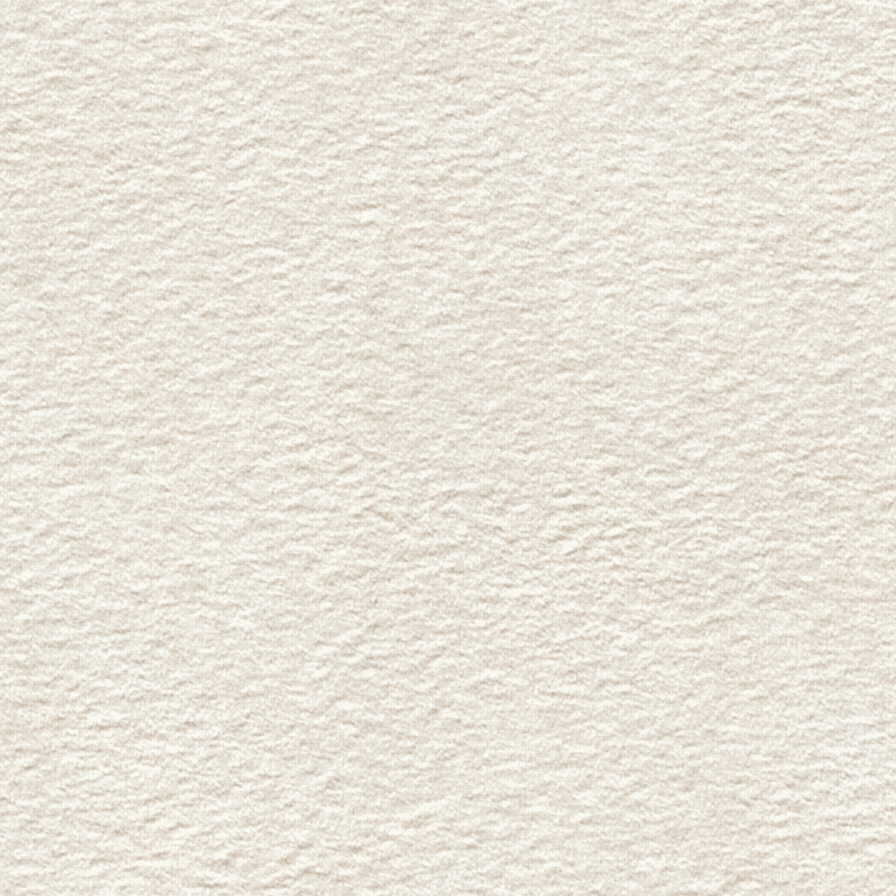
Write a Shadertoy shader that draws this texture.

```glsl
vec2 hash22(vec2 p) {
    vec3 q = fract(vec3(p.xyx) * vec3(0.1031, 0.1030, 0.0973));
    q += dot(q, q.yzx + 33.33);
    return fract((q.xx + q.yz) * q.zy);
}

float gradientDot(vec2 cell, vec2 corner, vec2 f) {
    return dot(hash22(cell + corner) * 2.0 - 1.0, f - corner);
}

float gradientNoise(vec2 p) {
    vec2 cell = floor(p), f = fract(p);
    vec2 u = f * f * f * (f * (f * 6.0 - 15.0) + 10.0);
    float low = mix(gradientDot(cell, vec2(0, 0), f), gradientDot(cell, vec2(1, 0), f), u.x);
    float high = mix(gradientDot(cell, vec2(0, 1), f), gradientDot(cell, vec2(1, 1), f), u.x);
    return mix(low, high, u.y);
}

// Wide, flat bumps with finer crumbs on top
float reliefHeight(vec2 p) {
    p += 0.004 * vec2(gradientNoise(p * 34.0 + 5.0), gradientNoise(p * 29.0 + 61.0));
    float height = 0.0, amplitude = 1.0;
    vec2 frequency = vec2(36.0, 70.0);
    for (int i = 0; i < 4; i++) {
        float tilt = 0.15 * (float(i) - 1.0);
        vec2 q = vec2(p.x - tilt * p.y, p.y + tilt * p.x);
        height += amplitude * gradientNoise(q * frequency + 17.3 * float(i));
        frequency *= vec2(2.0, 1.7);
        amplitude *= 0.68;
    }
    return height;
}

// Tiny diagonal crosshatch, broken up by grain
float fiberGrain(vec2 p) {
    vec2 diagonal = vec2(p.x + p.y, p.x - p.y);
    float wobble = 2.5 * gradientNoise(p * 45.0 + 9.0);
    vec2 threads = sin(diagonal * 820.0 + vec2(wobble, -wobble));
    float grain = gradientNoise(diagonal * 165.0 + 31.0);
    return 0.09 * threads.x * threads.y + 0.7 * grain;
}

void mainImage(out vec4 fragColor, in vec2 fragCoord) {
    vec2 p = fragCoord / iResolution.y;

    // Light from above: upper faces glow, undersides fall into shade
    float height = reliefHeight(p);
    float slope = height - reliefHeight(p + vec2(-0.001, 0.004));
    float strength = 1.0 + 0.4 * gradientNoise(p * 4.0 + 3.0);
    float relief = strength * slope;
    float crease = max(-relief - 0.3, 0.0);

    // Matted pile: hollows and soft clumps between the bumps
    float clumps = 0.22 * height + 0.3 * gradientNoise(p * vec2(42.0, 66.0) + 120.0);
    float broadTone = 0.17 * gradientNoise(p * 3.0 + 40.0) + 0.2 * gradientNoise(p * vec2(13.0, 19.0) + 70.0);

    float tone = 0.68 + 1.05 * relief - 0.4 * crease + clumps + broadTone + fiberGrain(p);
    tone = clamp(tone, -0.5, 1.25);

    vec3 shade = vec3(0.84, 0.80, 0.745);
    vec3 cream = vec3(0.95, 0.94, 0.905);
    vec3 color = mix(shade, cream, tone);

    // Faint warm and cool drift
    color += vec3(0.005, 0.0, -0.005) * gradientNoise(p * 9.0 + 90.0);
    fragColor = vec4(color, 1.0);
}
```
